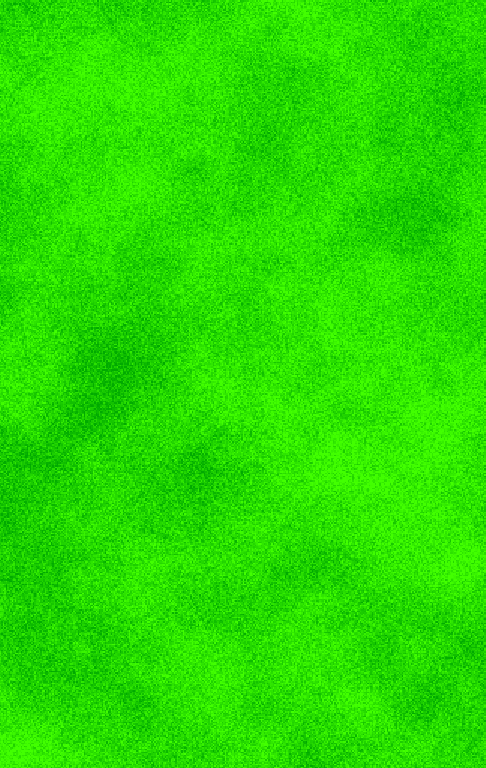
Reproduce this texture procedurally as a WebGL 1 fragment shader.

```glsl
precision highp float;
uniform vec2 u_resolution;

const vec3 DEEP_GREEN = vec3(0.0, 0.667, 0.0);
const vec3 LIME_GREEN = vec3(0.26, 1.0, 0.0);
const float GRAINS_PER_HEIGHT = 512.0;
const vec2 CLOUDS_PER_HEIGHT = vec2(7.0, 8.0);
const float MEAN_TONE = 0.6;
const float CLOUD_CONTRAST = 1.25;
const float GRAIN_CONTRAST = 0.52;

float hash(vec2 p) {
  vec3 q = fract(vec3(p.xyx) * 0.1031);
  q += dot(q, q.yzx + 33.33);
  return fract((q.x + q.y) * q.z);
}

float valueNoise(vec2 p) {
  vec2 cell = floor(p);
  vec2 f = fract(p);
  vec2 blend = f * f * (3.0 - 2.0 * f);
  float lower = mix(hash(cell), hash(cell + vec2(1.0, 0.0)), blend.x);
  float upper = mix(hash(cell + vec2(0.0, 1.0)), hash(cell + vec2(1.0)), blend.x);
  return mix(lower, upper, blend.y);
}

// Layered noise, normalised to 0..1
float clouds(vec2 p, float gain) {
  float sum = 0.0;
  float total = 0.0;
  float amplitude = 1.0;
  for (int octave = 0; octave < 5; octave++) {
    sum += amplitude * valueNoise(p);
    total += amplitude;
    amplitude *= gain;
    p = p * 2.0 + vec2(17.3, 41.7);
  }
  return sum / total;
}

// Two hashes per cell give a triangular spread around zero
float grain(vec2 p) {
  vec2 cell = floor(p);
  return hash(cell + 71.0) + hash(cell + vec2(913.0, 377.0)) - 1.0;
}

void main() {
  vec2 uv = gl_FragCoord.xy / u_resolution.y;

  // Soft patches under fine speckle
  float patches = clouds(uv * CLOUDS_PER_HEIGHT + 8.0, 0.65) - 0.5;
  float speckle = grain(uv * GRAINS_PER_HEIGHT);
  float tone = MEAN_TONE + CLOUD_CONTRAST * patches + GRAIN_CONTRAST * speckle;

  gl_FragColor = vec4(mix(DEEP_GREEN, LIME_GREEN, clamp(tone, 0.0, 1.0)), 1.0);
}
```
